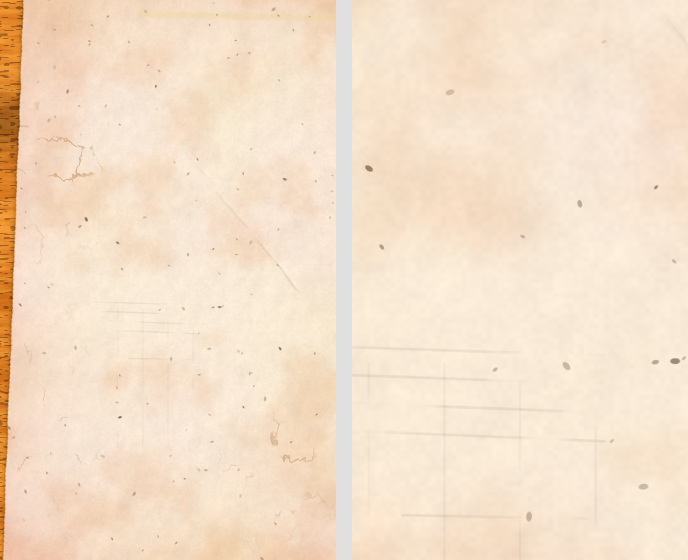
Left, the full canvas; right, a detail of the centre.
This texture is drawn by a Shadertoy shader. Its source:

```glsl
float hash(vec2 p) {
    vec3 q = fract(vec3(p.xyx) * 0.1031);
    q += dot(q, q.yzx + 33.33);
    return fract((q.x + q.y) * q.z);
}

float noise(vec2 p) {
    vec2 i = floor(p), f = fract(p);
    f = f * f * (3.0 - 2.0 * f);
    return mix(mix(hash(i), hash(i + vec2(1, 0)), f.x),
               mix(hash(i + vec2(0, 1)), hash(i + vec2(1, 1)), f.x), f.y);
}

float fbm(vec2 p) {
    float sum = 0.0, amp = 0.52;
    for (int i = 0; i < 5; i++) {
        sum += amp * noise(p);
        p = mat2(1.6, 1.2, -1.2, 1.6) * p + 17.3;
        amp *= 0.5;
    }
    return sum;
}

// Soft round patch, 1 at the centre
float blob(vec2 p, vec2 centre, vec2 size) {
    vec2 q = (p - centre) / size;
    return exp(-dot(q, q));
}

// Thin stroke between two points
float stroke(vec2 p, vec2 a, vec2 b, float halfWidth, float px) {
    vec2 ab = b - a;
    float d = length(p - a - ab * clamp(dot(p - a, ab) / dot(ab, ab), 0.0, 1.0));
    return 1.0 - smoothstep(halfWidth - px * 0.5, halfWidth + px, d);
}

// Sparse dark flecks, stretched and turned at random
float flecks(vec2 p, float cells, float share, float px) {
    vec2 id = floor(p * cells);
    if (hash(id + 3.7) > share) return 0.0;
    vec2 centre = (id + 0.25 + 0.5 * vec2(hash(id + 11.0), hash(id + 29.0))) / cells;
    float a = 6.28 * hash(id + 41.0);
    vec2 q = mat2(cos(a), -sin(a), sin(a), cos(a)) * (p - centre);
    q.x *= 0.6;
    float r = mix(0.0007, 0.002, pow(hash(id + 53.0), 3.0));
    return (1.0 - smoothstep(r - px * 0.5, r + px, length(q))) * (0.3 + 0.7 * hash(id + 67.0));
}

vec3 wood(vec2 p) {
    float grain = fbm(vec2(p.x * 22.0, p.y * 150.0));
    float band = fbm(vec2(p.x * 6.0, p.y * 13.0 + 4.0));
    vec3 c = mix(vec3(0.80, 0.42, 0.09), vec3(0.97, 0.62, 0.22), smoothstep(0.2, 0.75, 0.5 * (grain + band)));
    c *= 1.0 - 0.28 * blob(p, vec2(0.0, 0.78), vec2(0.1, 0.05));
    float pores = smoothstep(0.66, 0.82, noise(vec2(p.x * 90.0, p.y * 420.0)));
    return c * (1.0 - 0.3 * pores);
}

vec3 paper(vec2 p, float d, float right, float px) {
    // Ageing that gathers along the borders
    float cloud = fbm(p * 6.0 + 2.0);
    float wear = 0.52 * exp(-d / 0.075) + 0.34 * exp(-(1.0 - p.y) / 0.09)
               + 0.36 * exp(-p.y / 0.12) + 0.16 * exp(-(right - p.x) / 0.07);
    float stain = wear * (0.15 + 1.5 * cloud) + 0.4 * smoothstep(0.5, 0.8, fbm(p * 9.0 + 31.0));
    stain += 0.35 * blob(p, vec2(0.11, 0.94), vec2(0.06, 0.07)) * (0.3 + cloud);
    stain += 0.32 * blob(p, vec2(0.42, 0.86), vec2(0.04, 0.05)) * (0.2 + cloud);
    stain += 0.25 * blob(p, vec2(0.52, 0.17), vec2(0.09, 0.08)) * cloud;
    vec3 c = mix(vec3(0.977, 0.92, 0.852), vec3(0.925, 0.765, 0.625), clamp(stain, 0.0, 1.0));

    // Rosy and yellowish drifts
    float tint = fbm(p * 5.0 + 71.0) - 0.5;
    c += tint * vec3(0.0, -0.025, 0.045);
    c += 0.018 * exp(-d / 0.06) * vec3(0.3, -0.4, 0.9);

    // Crumpled relief and fine tooth
    vec2 slope = vec2(p.x * 19.0 + 2.0 * cloud, p.y * 13.0);
    float relief = fbm(slope) - fbm(slope + vec2(0.12, -0.1));
    c *= 1.0 + 0.10 * relief + 0.024 * (noise(p * 330.0) - 0.5) + 0.035 * (fbm(p * 70.0) - 0.5);

    // Diagonal fold
    float bend = 0.78 - 1.18 * (p.x - 0.28) + 0.035 * (fbm(p * 11.0) - 0.5);
    float fold = (p.y - bend) * 0.65;
    float along = smoothstep(0.27, 0.5, p.x) * smoothstep(0.3, 0.55, noise(p * 24.0));
    c *= 1.0 - along * (0.10 * exp(-abs(fold) / 0.0016) - 0.025 * exp(-abs(fold - 0.005) / 0.004));

    // Winding brown scratches in worn patches
    float patches = blob(p, vec2(0.13, 0.7), vec2(0.06, 0.1)) + blob(p, vec2(0.5, 0.17), vec2(0.09, 0.1))
                  + 0.6 * blob(p, vec2(0.11, 0.23), vec2(0.08, 0.1)) + 0.6 * exp(-d / 0.06);
    float vein = abs(fbm(p * vec2(19.0, 14.0) + 8.0) - 0.5);
    float scratch = (1.0 - smoothstep(0.004, 0.022, vein)) * smoothstep(0.5, 0.68, noise(p * 27.0 + 5.0));
    c = mix(c, vec3(0.74, 0.55, 0.36), 0.5 * scratch * min(patches, 1.0));

    // Ghostly ruled lines
    float ruled = 0.0;
    for (int i = 0; i < 4; i++) {
        float k = float(i);
        ruled += stroke(p, vec2(0.17 + 0.012 * k, 0.461 - 0.017 * k), vec2(0.35, 0.455 - 0.017 * k), 0.0007, px);
        ruled += 0.6 * stroke(p, vec2(0.21 + 0.045 * k, 0.2), vec2(0.21 + 0.045 * k, 0.45), 0.0006, px);
    }
    ruled += stroke(p, vec2(0.23, 0.36), vec2(0.34, 0.358), 0.0007, px);
    c *= 1.0 - 0.06 * ruled * smoothstep(0.25, 0.6, noise(p * 38.0));
    c = mix(c, vec3(0.93, 0.84, 0.63), 0.45 * stroke(p, vec2(0.25, 0.975), vec2(right, 0.968), 0.004, 0.006));

    // Flecks of dirt
    float dirt = max(flecks(p, 17.0, 0.2, px), 0.6 * flecks(p + 5.3, 42.0, 0.1, px));
    return mix(c, vec3(0.33, 0.23, 0.15), 0.75 * dirt);
}

void mainImage(out vec4 fragColor, in vec2 fragCoord) {
    vec2 p = fragCoord / iResolution.y;
    float px = 1.0 / iResolution.y;

    // Slanted left margin with tiny teeth
    float teeth = 0.0016 * abs(fract(p.y * 120.0) - 0.5) + 0.0025 * (noise(vec2(p.y * 45.0, 2.0)) - 0.5);
    float d = p.x - (0.004 + 0.038 * p.y + teeth);

    vec3 sheet = paper(p, max(d, 0.0), iResolution.x * px, px);
    vec3 table = wood(p) * (1.0 - 0.3 * exp(min(d, 0.0) / 0.003));
    fragColor = vec4(clamp(mix(table, sheet, smoothstep(-px, px, d)), 0.0, 1.0), 1.0);
}
```
